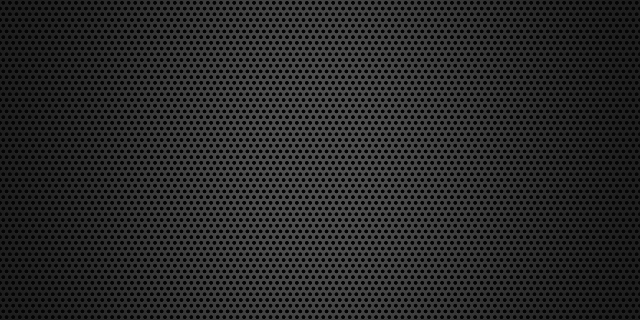
Give the GLSL for this pattern, as a Shadertoy shader.

```glsl
// Dark perforated metal sheet: small round holes in a staggered hexagonal lattice.
// Two offset rectangular lattices give the nearest hole; a wide soft light
// brightens the middle of the sheet and fades towards the sides and corners.

const float ROWS        = 56.0;       // hole rows over the canvas height
const float ROW_STEP    = 0.8660254;  // row spacing, in hole pitches
const float HOLE_RADIUS = 0.29;       // in hole pitches
const float RIM_WIDTH   = 0.10;       // lit bevel on the lower edge of a hole
const float RIM_LIGHT   = 0.025;
const float GRAIN       = 0.008;
const vec3  HOLE_COLOR  = vec3(0.016);
const vec3  PLATE_LIGHT = vec3(0.305);
const vec3  PLATE_DARK  = vec3(0.115);

float hash(vec2 p) {
    return fract(sin(dot(p, vec2(127.1, 311.7))) * 43758.5453);
}

// Offset from p to the nearest hole centre, in hole pitches.
vec2 nearestHole(vec2 p) {
    vec2 cell = vec2(1.0, 2.0 * ROW_STEP);
    vec2 a = mod(p, cell) - 0.5 * cell;
    vec2 b = mod(p + 0.5 * cell, cell) - 0.5 * cell;
    return dot(a, a) < dot(b, b) ? a : b;
}

// Plate tone under the central light; uv runs from -1 to 1.
vec3 plateColor(vec2 uv) {
    float falloff = length(uv * vec2(1.0, 0.38));
    return mix(PLATE_LIGHT, PLATE_DARK, smoothstep(0.08, 1.08, falloff));
}

void mainImage(out vec4 fragColor, in vec2 fragCoord) {
    vec2 uv = 2.0 * fragCoord / iResolution.xy - 1.0;
    float scale = ROWS * ROW_STEP / iResolution.y;
    vec2 p = fragCoord * scale;
    p.x -= 0.5 * iResolution.x * scale;

    // Centre the first row half a step above the lower edge.
    vec2 offset = nearestHole(p + vec2(0.0, 0.5 * ROW_STEP));
    float dist = length(offset) - HOLE_RADIUS;

    vec3 plate = plateColor(uv);
    plate += GRAIN * (hash(floor(p * 8.0)) - 0.5);

    // Faint light caught by the lower bevel.
    float rim = 1.0 - smoothstep(0.0, RIM_WIDTH, abs(dist - 0.5 * RIM_WIDTH));
    plate += RIM_LIGHT * rim * smoothstep(0.0, 0.3, -offset.y);

    // Hole edge, smoothed over about one pixel.
    float edge = max(0.5 * scale, 0.03);
    vec3 color = mix(HOLE_COLOR, plate, smoothstep(-edge, edge, dist));
    fragColor = vec4(color, 1.0);
}
```
